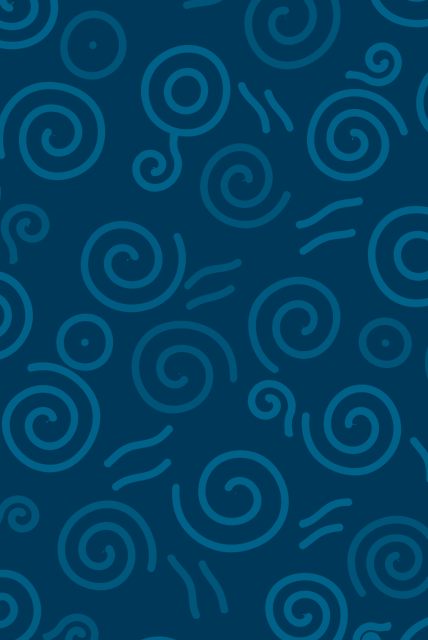
This pattern is drawn by a Shadertoy shader. Its source:

```glsl
// Scattered hand-drawn spirals, rings and wavy strokes in teal on deep blue.

const float TAU = 6.2831853;
const float CELLS_ACROSS = 3.3;
const float HALF_STROKE = 0.029;
const float SPIRAL_START = 0.38;   // turns skipped at the centre

const vec3 DEEP_BLUE = vec3(0.0, 0.218, 0.348);
const vec3 DIM_TEAL = vec3(0.0, 0.33, 0.47);
const vec3 BRIGHT_TEAL = vec3(0.0, 0.385, 0.535);

float hash(vec2 p) {
    return fract(sin(dot(p, vec2(127.1, 311.7))) * 43758.5453);
}

vec2 direction(float turns) {
    return vec2(cos(TAU * turns), sin(TAU * turns));
}

vec2 rotate(vec2 p, float turns) {
    vec2 d = direction(turns);
    return vec2(d.x * p.x + d.y * p.y, d.x * p.y - d.y * p.x);
}

// Distance to the curve point (x, y), corrected for the local slope
float curveDistance(vec2 p, float x, float y, float slope) {
    return length(vec2(p.x - x, (p.y - y) * inversesqrt(1.0 + slope * slope)));
}

// Archimedean spiral centre line with round ends
float spiral(vec2 p, float pitch, float turns) {
    float r = length(p);
    float a = atan(p.y, p.x) / TAU;
    float t = a + round(r / pitch - a);
    float d = abs(r - pitch * t) * r / length(vec2(r, pitch / TAU));
    if (t < SPIRAL_START || t > turns) d = 1e3;
    float head = length(p - pitch * SPIRAL_START * direction(SPIRAL_START));
    float end = length(p - pitch * turns * direction(turns));
    return min(d, min(head, end));
}

// Tail that leaves the spiral end and bends outward
float spiralTail(vec2 p, float radius, float turns, float len) {
    vec2 q = rotate(p, turns) - vec2(radius, 0.0);
    q = q.yx;
    float x = clamp(q.x, 0.0, len);
    float bend = 0.4 / len;
    return curveDistance(q, x, bend * x * x, 2.0 * bend * x);
}

float rings(vec2 p, float outer, float inner) {
    float r = length(p);
    return min(abs(r - outer), abs(r - inner));
}

float wave(vec2 p, float halfLength, float amplitude, float phase) {
    float x = clamp(p.x, -halfLength, halfLength);
    float k = 13.0;
    float angle = k * x + phase;
    return curveDistance(p, x, amplitude * sin(angle), amplitude * k * cos(angle));
}

// Large motifs: jittered centres, radius limited by the neighbours
vec2 hubCentre(vec2 cell) {
    return cell + 0.5 + 0.24 * (vec2(hash(cell), hash(cell + 17.3)) - 0.5);
}

float hubRadius(vec2 cell) {
    vec2 c = hubCentre(cell);
    float room = 0.54;
    for (int i = 0; i < 4; i++) {
        vec2 side = round(direction(float(i) * 0.25));
        room = min(room, 0.5 * distance(c, hubCentre(cell + side)));
    }
    return room - 0.045;
}

float hubMotif(vec2 p, vec2 cell) {
    float radius = hubRadius(cell);
    vec2 q = rotate(p - hubCentre(cell), hash(cell + 5.1));
    if (hash(cell + 9.7) < 0.5) q.x = -q.x;
    if (hash(cell + 3.3) < 0.14) return rings(q, radius * 0.88, radius * 0.4);
    float ratio = mix(0.37, 0.45, hash(cell + 7.9));
    return spiral(q, radius * ratio, 1.0 / ratio);
}

// Small motifs: fill the space left between four large ones
float fillerMotif(vec2 p, vec2 corner) {
    vec2 centre = vec2(0.0);
    for (int i = 0; i < 4; i++)
        centre += 0.25 * hubCentre(corner - vec2(i & 1, i >> 1));
    float room = 0.34;
    for (int i = 0; i < 4; i++) {
        vec2 cell = corner - vec2(i & 1, i >> 1);
        room = min(room, distance(centre, hubCentre(cell)) - hubRadius(cell) - 0.045);
    }
    float kind = hash(corner + 41.7);
    float spin = hash(corner + 23.9);
    vec2 q = p - centre;
    if (kind < 0.4) {            // pair of wavy strokes
        q = rotate(q, 0.25 * step(0.5, spin) + 0.06 * (kind - 0.2));
        float gap = room * 0.42;
        float upper = wave(q - vec2(0.04, gap), room * 1.05, 0.024, spin * TAU);
        float lower = wave(q + vec2(0.05, gap), room * 0.85, 0.02, spin * TAU + 0.8);
        return min(upper, lower);
    }
    if (kind < 0.58) return rings(q, room * 0.92, 0.0);
    q = rotate(q, spin);
    if (hash(corner + 2.9) < 0.5) q.x = -q.x;
    float radius = room * 0.85, ratio = 0.6;
    float tail = spiralTail(q, radius, 1.0 / ratio, radius * 0.75);
    return min(spiral(q, radius * ratio, 1.0 / ratio), tail);
}

vec3 paint(vec3 under, float d, float tone, float pixel) {
    vec3 ink = mix(DIM_TEAL, BRIGHT_TEAL, smoothstep(0.4, 0.6, tone));
    return mix(under, ink, 1.0 - smoothstep(-0.75, 0.75, (d - HALF_STROKE) / pixel));
}

void mainImage(out vec4 fragColor, in vec2 fragCoord) {
    float pixel = CELLS_ACROSS / iResolution.x;
    vec2 p = rotate(fragCoord * pixel, 0.07) + vec2(3.4, 6.2);
    p += 0.006 * sin(p.yx * 9.0);   // hand-drawn wobble
    vec2 home = floor(p);
    vec3 color = DEEP_BLUE;
    for (int y = -1; y <= 1; y++)
    for (int x = -1; x <= 1; x++) {
        vec2 cell = home + vec2(x, y);
        color = paint(color, hubMotif(p, cell), hash(cell + 61.3), pixel);
        vec2 corner = floor(p + 0.5) + vec2(x, y);
        color = paint(color, fillerMotif(p, corner), hash(corner + 83.1), pixel);
    }
    fragColor = vec4(color, 1.0);
}
```
